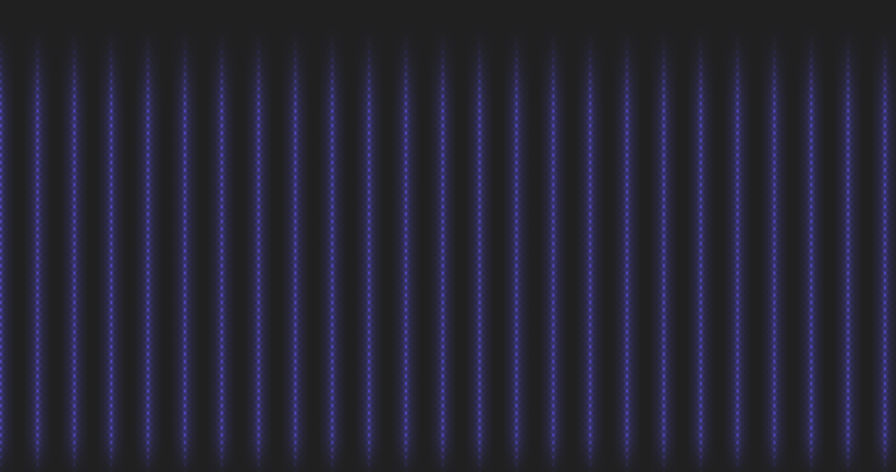
A WebGL 1 fragment shader for this pattern:

```glsl
precision highp float;
// Glowing violet columns on charcoal, each woven from a fine diagonal lattice
// with a bright bead at every crossing on its axis. Columns repeat with fract;
// an exponential halo and a narrow core shape each one, fading at both ends.

uniform vec2 u_resolution;

const float TAU = 6.2831853;
const float COLUMNS = 24.32;         // columns across the canvas
const float COLUMN_SHIFT = 0.02;     // axis offset, in columns
const float CELLS_PER_COLUMN = 5.0;  // lattice cells in one column spacing
const vec3 CHARCOAL = vec3(0.126, 0.126, 0.130);
const vec3 VIOLET = vec3(0.305, 0.275, 0.735);

// Soft line that peaks at every whole number.
float softLine(float t) {
  return 0.5 + 0.5 * cos(TAU * t);
}

// x: crossing diagonal threads, y: beads where they meet.
vec2 diagonalLattice(vec2 cell) {
  float rising = softLine(cell.x - cell.y);
  float falling = softLine(cell.x + cell.y);
  return vec2(max(rising, falling), rising * falling);
}

// Wide glow with a soft outer limit; d is the distance in column spacings.
float halo(float d) {
  return 0.6 * exp(-d / 0.14) * (1.0 - smoothstep(0.26, 0.42, d));
}

float core(float d, float radius) {
  return 0.5 * exp(-d * d / (radius * radius));
}

// Short fade at the foot, longer fade toward the top.
float verticalFade(float y) {
  float foot = smoothstep(-0.02, 0.09, y);
  float top = 1.0 - smoothstep(0.74, 0.955, y);
  return foot * top;
}

void main() {
  // Column spacing is the unit of length on both axes.
  vec2 p = gl_FragCoord.xy * COLUMNS / u_resolution.x;
  p.x -= COLUMN_SHIFT;
  float pixel = COLUMNS / u_resolution.x;
  float d = abs(fract(p.x + 0.5) - 0.5);

  // Blend the lattice to its mean when its cells become too small to resolve.
  vec2 lattice = diagonalLattice(p * CELLS_PER_COLUMN);
  float detail = 1.0 - smoothstep(0.35, 0.8, pixel * CELLS_PER_COLUMN);
  lattice = mix(vec2(0.7, 0.35), lattice, detail);

  // Combine the threaded halo and the beaded core.
  float glow = halo(d) * mix(0.72, 1.08, lattice.x);
  glow += core(d, 0.045) * lattice.y;
  glow *= verticalFade(gl_FragCoord.y / u_resolution.y);

  gl_FragColor = vec4(mix(CHARCOAL, VIOLET, min(glow, 1.0)), 1.0);
}
```
